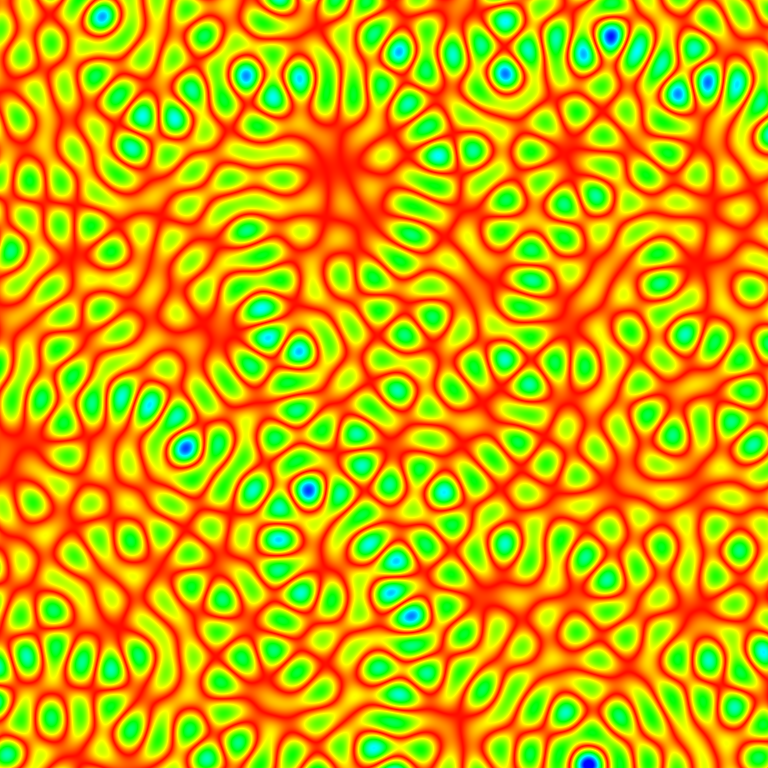
Give the GLSL for this pattern, as a WebGL 2 fragment shader.

```glsl
#version 300 es
precision highp float;

#define WAVE_COUNT 56
#define CYCLES 15.2        // wavelengths across the canvas
#define HUE_PER_SIGMA 0.17 // hue turn per standard deviation of the field
#define NODE_SOFTNESS 0.05 // rounding of the crease along the nodal lines
#define SEED 3.7

uniform vec2 u_resolution;
out vec4 fragColor;

const float TAU = 6.2831853;

float hash(float n) {
    return fract(sin(n * 12.9898 + SEED) * 43758.5453);
}

// Random superposition of plane waves sharing one wavelength, unit variance
float waveField(vec2 p) {
    float sum = 0.0;
    for (int i = 0; i < WAVE_COUNT; i++) {
        float n = float(i);
        float angle = TAU * (n + hash(n + 1.0)) / float(WAVE_COUNT);
        float phase = TAU * hash(n + 101.0);
        vec2 direction = vec2(cos(angle), sin(angle));
        sum += cos(TAU * CYCLES * dot(direction, p) + phase);
    }
    return sum * sqrt(2.0 / float(WAVE_COUNT));
}

// Fully saturated rainbow: red, yellow, green, cyan, blue
vec3 hueToRgb(float hue) {
    vec3 ramp = abs(mod(hue * 6.0 + vec3(0.0, 4.0, 2.0), 6.0) - 3.0) - 1.0;
    return clamp(ramp, 0.0, 1.0);
}

void main() {
    vec2 uv = gl_FragCoord.xy / min(u_resolution.x, u_resolution.y);

    // Amplitude without sign, so both crests and troughs become islands
    float field = waveField(uv);
    float amplitude = sqrt(field * field + NODE_SOFTNESS * NODE_SOFTNESS);

    // Stop at blue on the rare highest peaks
    float hue = min(HUE_PER_SIGMA * amplitude, 0.667);
    fragColor = vec4(hueToRgb(hue), 1.0);
}
```
